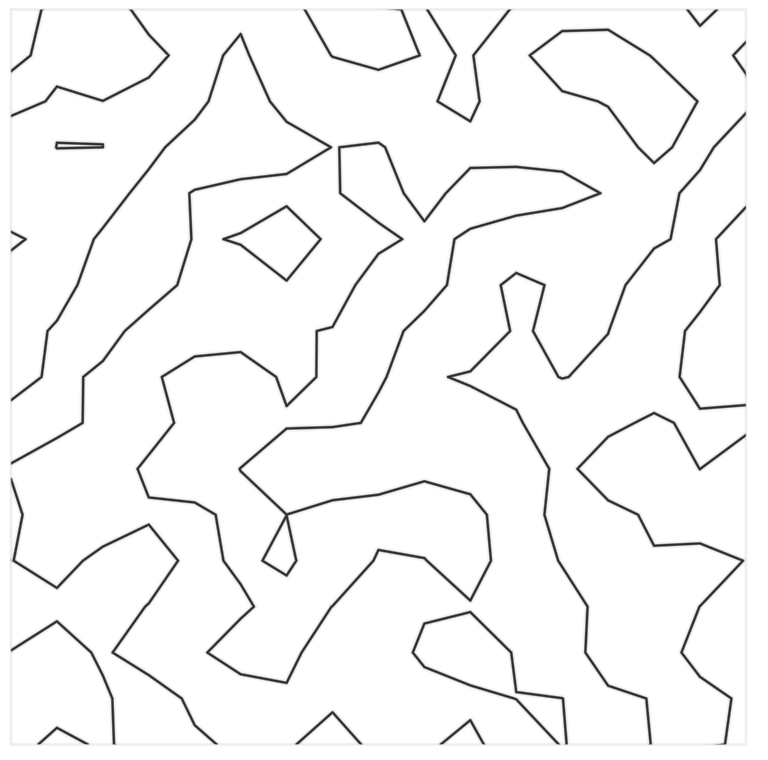
Write a Shadertoy shader that draws this pattern.

```glsl
// Thin angular contour lines inside a faint square frame.
// Gradient noise is sampled at the corners of a coarse grid, and marching
// squares joins the linearly interpolated zero crossings of every cell.

#define GRID_CELLS   16.0                  // cells along one side of the frame
#define FRAME_SIDE   0.967                 // in units of the shorter canvas side
#define FRAME_CENTER vec2(-0.0073, 0.004)  // offset from the canvas centre
#define NOISE_FREQ   0.58                  // noise periods per grid cell
#define NOISE_ANGLE  0.55                  // turns noise nodes off the grid
#define LEVEL        0.03                  // noise value that is traced
#define SEED         37u
#define LINE_HALF    0.0017                // half stroke width, canvas units
#define LINE_SOFT    0.0014                // half width of the soft edge
#define HALO_HALF    0.0042                // half width of the faint halo
#define HALO_TINT    0.06                  // strength of the halo

const vec3 PAPER_COLOR = vec3(1.0);
const vec3 INK_COLOR   = vec3(0.16);
const vec3 FRAME_COLOR = vec3(0.93);

// Pseudo-random unit vector for a noise node
vec2 nodeGradient(vec2 node) {
    uvec2 q = uvec2(ivec2(node)) + SEED;
    uint h = (q.x * 1597u) ^ (q.y * 51749u);
    h = (h ^ (h >> 15)) * 73244475u;
    h = (h ^ (h >> 13)) * 73244475u;
    h ^= h >> 16;
    float angle = 6.28319 * float(h & 65535u) / 65536.0;
    return vec2(cos(angle), sin(angle));
}

float gradientNoise(vec2 p) {
    vec2 i = floor(p), f = p - i;
    vec2 w = f * f * f * (f * (f * 6.0 - 15.0) + 10.0);
    vec2 e = vec2(1.0, 0.0);
    float n00 = dot(nodeGradient(i), f);
    float n10 = dot(nodeGradient(i + e.xy), f - e.xy);
    float n01 = dot(nodeGradient(i + e.yx), f - e.yx);
    float n11 = dot(nodeGradient(i + e.xx), f - e.xx);
    return mix(mix(n00, n10, w.x), mix(n01, n11, w.x), w.y);
}

// Signed height at a grid corner
float cornerHeight(vec2 corner) {
    float c = cos(NOISE_ANGLE), s = sin(NOISE_ANGLE);
    return gradientNoise(mat2(c, s, -s, c) * corner * NOISE_FREQ + 0.37) - LEVEL;
}

float segmentDistance(vec2 p, vec2 a, vec2 b) {
    vec2 ab = b - a;
    float t = clamp(dot(p - a, ab) / max(dot(ab, ab), 1e-8), 0.0, 1.0);
    return length(p - a - ab * t);
}

// Distance from p to the contour inside one cell, in cell units
float cellContour(vec2 p, vec2 cell) {
    float a = cornerHeight(cell);
    float b = cornerHeight(cell + vec2(1.0, 0.0));
    float c = cornerHeight(cell + vec2(1.0, 1.0));
    float d = cornerHeight(cell + vec2(0.0, 1.0));

    // Which edges are crossed
    bool onBottom = (a > 0.0) != (b > 0.0);
    bool onRight  = (b > 0.0) != (c > 0.0);
    bool onTop    = (d > 0.0) != (c > 0.0);
    bool onLeft   = (a > 0.0) != (d > 0.0);
    if (!(onBottom || onRight || onTop || onLeft)) return 1e3;

    // Where they are crossed
    vec2 bottom = vec2(onBottom ? a / (a - b) : 0.0, 0.0);
    vec2 right  = vec2(1.0, onRight ? b / (b - c) : 0.0);
    vec2 top    = vec2(onTop ? d / (d - c) : 0.0, 1.0);
    vec2 left   = vec2(0.0, onLeft ? a / (a - d) : 0.0);
    p -= cell;

    // Saddle: the mean height decides which corners are cut off
    if (onBottom && onRight && onTop && onLeft) {
        bool joinsAC = (a + b + c + d > 0.0) == (a > 0.0);
        return joinsAC
            ? min(segmentDistance(p, bottom, right), segmentDistance(p, top, left))
            : min(segmentDistance(p, bottom, left), segmentDistance(p, top, right));
    }
    vec2 first = onBottom ? bottom : (onRight ? right : top);
    vec2 last  = onLeft ? left : (onTop ? top : right);
    return segmentDistance(p, first, last);
}

// Coverage of a soft stroke at a distance from its centre line
float stroke(float dist, float halfWidth, float soft) {
    return 1.0 - smoothstep(halfWidth - soft, halfWidth + soft, dist);
}

void mainImage(out vec4 fragColor, in vec2 fragCoord) {
    float shortSide = min(iResolution.x, iResolution.y);
    vec2 uv = (fragCoord - 0.5 * iResolution.xy) / shortSide - FRAME_CENTER;
    float soft = max(LINE_SOFT, 0.6 / shortSide);

    // Contour distance over the four nearest cells
    float cellSize = FRAME_SIDE / GRID_CELLS;
    vec2 p = uv / cellSize + 0.5 * GRID_CELLS;
    vec2 base = floor(p - 0.5);
    float contour = 1e3;
    for (int k = 0; k < 4; k++)
        contour = min(contour, cellContour(p, base + vec2(k & 1, k >> 1)));
    contour *= cellSize;

    // Frame distance, negative inside
    vec2 q = abs(uv) - 0.5 * FRAME_SIDE;
    float frame = max(q.x, q.y);

    // Frame below, ink and halo clipped to its inside
    vec3 color = mix(PAPER_COLOR, FRAME_COLOR, stroke(abs(frame), LINE_HALF, soft));
    float ink = max(stroke(contour, LINE_HALF, soft), HALO_TINT * stroke(contour, HALO_HALF, soft));
    fragColor = vec4(mix(color, INK_COLOR, ink * stroke(frame, 0.0, soft)), 1.0);
}
```
